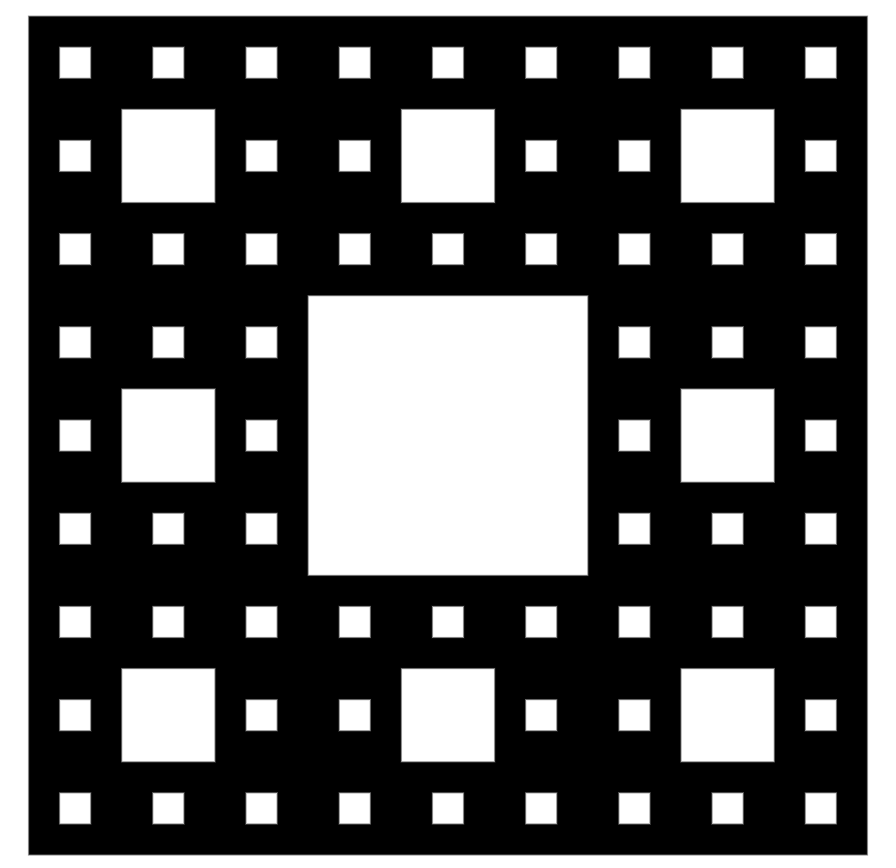
Reproduce this pattern procedurally as a Shadertoy shader.

```glsl
// Sierpinski carpet: a black square pierced by three generations of white square holes.

const int   LEVELS        = 3;                    // generations of holes
const float CARPET_SIZE   = 0.9665;               // side, in canvas heights
const vec2  CARPET_CENTER = vec2(0.0, -0.0018);   // offset from canvas center
const float EDGE_WIDTH    = 0.003;                // soft edge, in canvas heights
const vec3  CARPET_COLOR  = vec3(0.0);
const vec3  HOLE_COLOR    = vec3(1.0);

// Signed distance to a square, measured along the axes.
float squareDistance(vec2 p, float side) {
    vec2 a = abs(p);
    return max(a.x, a.y) - 0.5 * side;
}

// Distance to the carpet: the outer square minus the central ninth of every cell.
float carpetDistance(vec2 p) {
    float dist = squareDistance(p, CARPET_SIZE);
    float cell = CARPET_SIZE;
    vec2 corner = p + 0.5 * CARPET_SIZE;
    for (int level = 0; level < LEVELS; level++) {
        vec2 local = (fract(corner / cell) - 0.5) * cell;
        cell /= 3.0;
        dist = max(dist, -squareDistance(local, cell));
    }
    return dist;
}

void mainImage(out vec4 fragColor, in vec2 fragCoord) {
    vec2 p = (fragCoord - 0.5 * iResolution.xy) / iResolution.y - CARPET_CENTER;

    // Never let the edge get thinner than one pixel.
    float halfEdge = 0.5 * max(EDGE_WIDTH, 1.0 / iResolution.y);
    float hole = smoothstep(-halfEdge, halfEdge, carpetDistance(p));

    fragColor = vec4(mix(CARPET_COLOR, HOLE_COLOR, hole), 1.0);
}
```
